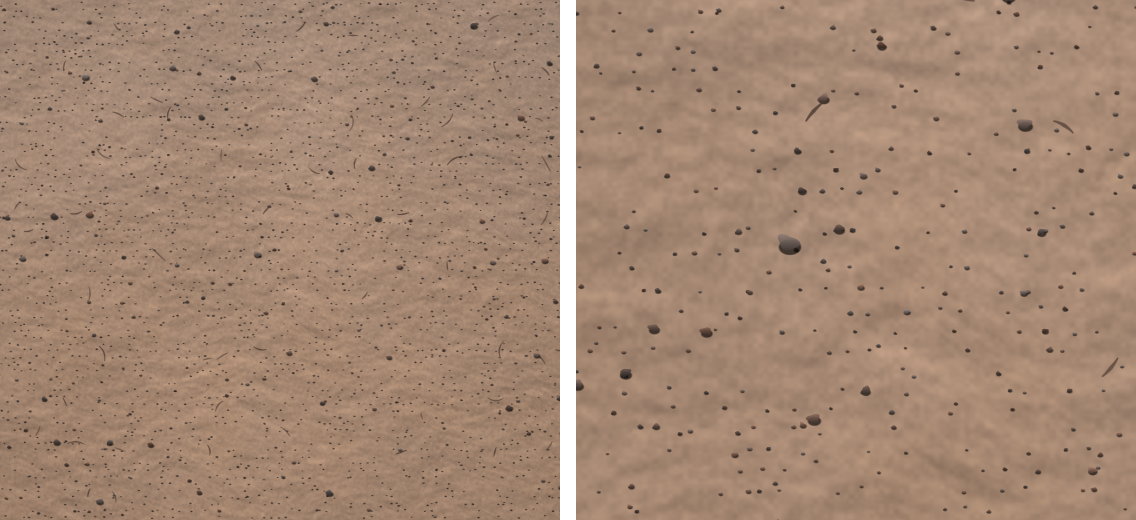
Left: the whole. Right: its middle third, enlarged.
Give the GLSL for this texture, as a WebGL 1 fragment shader.

```glsl
precision highp float;
// Damp, faintly rippled sand strewn with specks, small stones and bits of twig.
uniform vec2 u_resolution;

vec4 hash4(vec2 p) {
  vec4 q = fract(p.xyxy * vec4(0.1031, 0.1030, 0.0973, 0.1099));
  q += dot(q, q.wzxy + 33.33);
  return fract((q.xxyz + q.yzzw) * q.zywx);
}

float noise(vec2 p) {
  vec2 i = floor(p), f = fract(p);
  f = f * f * f * (f * (f * 6.0 - 15.0) + 10.0);
  float low = mix(hash4(i).x, hash4(i + vec2(1, 0)).x, f.x);
  float high = mix(hash4(i + vec2(0, 1)).x, hash4(i + vec2(1, 1)).x, f.x);
  return mix(low, high, f.y);
}

mat2 rotation(float a) {
  return mat2(cos(a), sin(a), -sin(a), cos(a));
}

// Height of the sand: octaves drawn out sideways, bent by a slow warp
float relief(vec2 p) {
  p += 0.03 * vec2(noise(p * 9.0), noise(p * 9.0 + 40.0));
  p = rotation(0.12) * p * vec2(21.0, 36.0) + 60.0;
  float height = 0.0, weight = 0.5;
  for (int i = 0; i < 4; i++) {
    height += weight * noise(p);
    p = rotation(0.25) * p * 2.03 + 17.0;
    weight *= 0.52;
  }
  return height;
}

// One layer of stones lit from above, at most one in each cell
vec3 addStones(vec3 color, vec2 p, float cells, float share, float size, float seed) {
  float pixel = 1.0 / u_resolution.y;
  vec2 q = p * cells + seed;
  q.x += 9.0 * hash4(vec2(floor(q.y), seed)).x;
  vec4 place = hash4(floor(q) + seed);
  vec4 look = hash4(floor(q) + seed + 71.0);
  if (place.x > share) return color;

  vec2 d = (fract(q) - 0.3 - 0.4 * place.yz) / cells;
  float radius = size * mix(0.5, 1.0, look.x);
  vec2 r = rotation((look.y - 0.5) * 1.4) * d * vec2(0.8, 1.25);
  float wobble = 1.0 + 0.16 * cos(3.0 * atan(r.y, r.x + 1e-5) + look.z * 6.28);
  float stone = length(r) - radius * wobble;
  float shadow = length((d - radius * vec2(0.2, -0.55)) * vec2(0.8, 1.15)) - radius;

  color *= 1.0 - 0.62 * smoothstep(pixel, -pixel, shadow);
  vec3 body = mix(vec3(0.44, 0.31, 0.25), vec3(0.40, 0.37, 0.36), look.w);
  body *= mix(0.65, 1.25, look.z) * (0.9 + 0.35 * clamp(d.y / radius, -1.0, 1.0));
  return mix(color, body, 0.9 * smoothstep(0.7 * pixel, -0.7 * pixel, stone));
}

// Thin bent twigs with tapering ends
vec3 addTwigs(vec3 color, vec2 p, float cells, float seed) {
  float pixel = 1.0 / u_resolution.y;
  vec2 q = p * cells + seed;
  vec4 place = hash4(floor(q) + seed);
  vec4 look = hash4(floor(q) + seed + 29.0);
  if (place.x > 0.32) return color;

  vec2 d = (fract(q) - 0.35 - 0.3 * place.yz) / cells;
  d = rotation(look.x * 6.28) * d;
  float reach = mix(0.006, 0.017, look.y);
  d.y -= (look.z - 0.5) * 45.0 * (d.x * d.x - 0.3 * reach * reach);
  float width = 0.0011 * (1.0 - 0.6 * abs(d.x) / reach);
  float twig = length(vec2(max(abs(d.x) - reach, 0.0), d.y)) - width;
  vec3 bark = mix(vec3(0.27, 0.20, 0.17), vec3(0.42, 0.33, 0.28), look.w);
  return mix(color, bark, 0.8 * smoothstep(pixel, -0.6 * pixel, twig));
}

void main() {
  vec2 uv = gl_FragCoord.xy / u_resolution;
  vec2 p = gl_FragCoord.xy / u_resolution.y;

  // Sand: cooler and paler toward the top, shaded by its slope
  vec3 color = mix(vec3(0.642, 0.521, 0.434), vec3(0.650, 0.545, 0.472),
                   smoothstep(0.2, 1.0, uv.y));
  float slope = relief(p) - relief(p + vec2(-0.002, 0.006));
  float patches = noise(p * vec2(5.0, 7.0) + 3.0) - 0.5;
  float grain = noise(p * 310.0) + noise(p * 170.0 + 9.0) - 1.0;
  color *= 1.0 + 0.42 * slope + 0.05 * patches + 0.06 * grain;
  color += vec3(-0.008, 0.0, 0.008) * (noise(p * 14.0 + 80.0) - 0.5);

  // Litter, from the finest specks to the largest stones
  color = addStones(color, p, 78.0, 0.30, 0.0014, 5.0);
  color = addStones(color, p, 55.0, 0.16, 0.0019, 23.0);
  color = addStones(color, p, 32.0, 0.12, 0.0032, 47.0);
  color = addTwigs(color, p, 11.0, 13.0);
  color = addTwigs(color, p, 8.0, 31.0);
  color = addStones(color, p, 11.0, 0.26, 0.0062, 91.0);

  // Slight darkening toward the corners
  vec2 c = uv - vec2(0.46, 0.52);
  color *= 1.02 - 0.16 * dot(c, c);
  gl_FragColor = vec4(color, 1.0);
}
```
